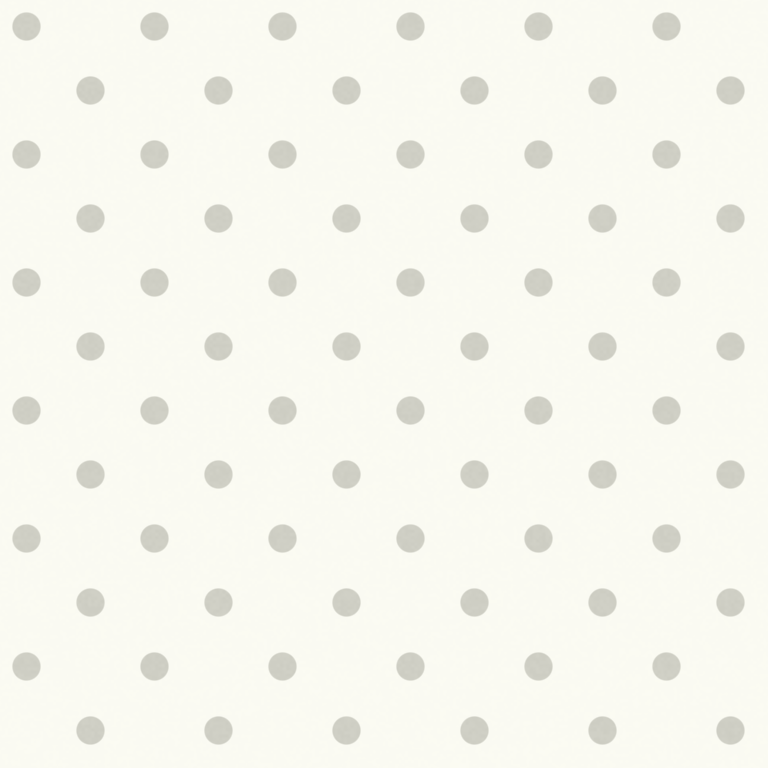
Reproduce this pattern procedurally as a Shadertoy shader.

```glsl
float hash(vec2 p) {
    return fract(sin(dot(p, vec2(127.1, 311.7))) * 43758.5453);
}

// Value noise that wraps after a whole number of cells
float wrappedNoise(vec2 p, float period) {
    vec2 cell = floor(p);
    vec2 f = smoothstep(0.0, 1.0, p - cell);
    vec2 a = mod(cell, period);
    vec2 b = mod(cell + 1.0, period);
    return mix(mix(hash(a), hash(vec2(b.x, a.y)), f.x),
               mix(hash(vec2(a.x, b.y)), hash(b), f.x), f.y);
}

// Distance to the nearest point of a unit grid
float gridDistance(vec2 p) {
    return length(fract(p + 0.5) - 0.5);
}

void mainImage(out vec4 fragColor, in vec2 fragCoord) {
    vec2 uv = fragCoord / iResolution.xy;

    // Six repeats each way, with a second grid half a step across and up
    vec2 p = uv * 6.0 - vec2(0.207, 0.793);
    float dotDistance = min(gridDistance(p), gridDistance(p + 0.5)) - 0.11;

    // Smooth edge, about one pixel to either side
    float edge = 6.0 / min(iResolution.x, iResolution.y);
    float dotMask = 1.0 - smoothstep(-edge, edge, dotDistance);

    // Faint printed grain, stronger inside the dots
    float grain = wrappedNoise(uv * 240.0, 240.0) - 0.5;
    vec3 paper = vec3(0.982, 0.982, 0.95) + 0.003 * grain;
    vec3 ink = vec3(0.81, 0.81, 0.77) + 0.018 * grain;

    fragColor = vec4(mix(paper, ink, dotMask), 1.0);
}
```
